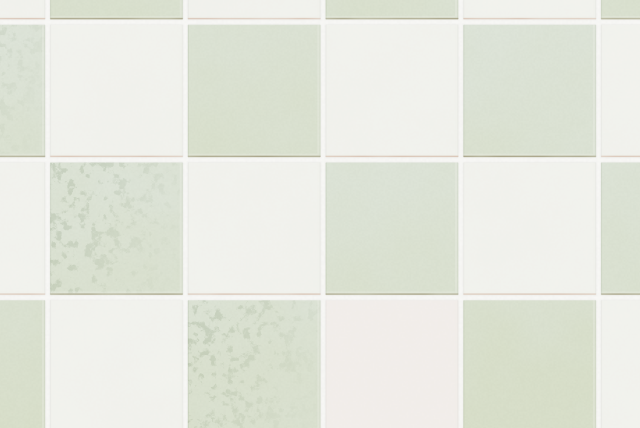
Give the GLSL for this pattern, as a Shadertoy shader.

```glsl
float hash(vec2 p) {
    p = fract(p * vec2(0.1031, 0.1137) + 0.217);
    p += dot(p, p.yx + 33.33);
    return fract((p.x + p.y) * p.x * 17.3);
}

float noise(vec2 p) {
    vec2 i = floor(p), f = fract(p);
    f = f * f * (3.0 - 2.0 * f);
    return mix(mix(hash(i), hash(i + vec2(1, 0)), f.x),
               mix(hash(i + vec2(0, 1)), hash(i + vec2(1, 1)), f.x), f.y);
}

float fbm(vec2 p) {
    float sum = 0.0, amp = 0.5;
    for (int i = 0; i < 4; i++) {
        sum += amp * noise(p);
        p = p * 2.03 + 17.1;
        amp *= 0.5;
    }
    return sum / 0.9375;
}

float roundedBox(vec2 p, vec2 halfSize, float radius) {
    vec2 d = abs(p) - halfSize + radius;
    return length(max(d, 0.0)) + min(max(d.x, d.y), 0.0) - radius;
}

// Soft line of a given half width around zero
float line(float x, float halfWidth, float aa) {
    return 1.0 - smoothstep(halfWidth - aa, halfWidth + aa, abs(x));
}

vec3 glaze(vec2 id, vec2 p, bool isGreen) {
    vec2 seed = id * 7.3 + 50.0;
    float cloud = fbm(p * 3.0 + seed * 3.0);
    float grain = noise((p + seed) * 90.0) - 0.5;
    if (!isGreen) {
        vec3 white = vec3(0.945, 0.947, 0.928) + 0.008 * (cloud - 0.5);
        // One tile fired with a faint blush
        white = mix(white, vec3(0.946, 0.930, 0.916), float(id == vec2(2.0)));
        return white + 0.004 * grain;
    }
    // Each green tile drifts from cool to warm towards its lower edge
    float warmth = 0.5 * hash(seed) + 0.45 * p.y + 0.5 * (cloud - 0.5) + 0.12 * id.y + 0.15;
    vec3 green = mix(vec3(0.862, 0.888, 0.842), vec3(0.842, 0.868, 0.785), clamp(warmth, 0.0, 1.0));
    // Mottled wear on a diagonal run of tiles, strongest at the upper left
    float worn = float(abs(id.y - id.x - 1.0) < 0.5);
    float patches = smoothstep(0.50, 0.72, fbm((p + seed) * 24.0));
    float reach = smoothstep(0.75, -0.55, p.x + 0.35 * p.y);
    green -= worn * patches * reach * vec3(0.075, 0.065, 0.08);
    return green + 0.012 * grain;
}

void mainImage(out vec4 fragColor, in vec2 fragCoord) {
    // Tile grid, rows counted downwards
    vec2 uv = fragCoord / iResolution.y;
    vec2 grid = (vec2(uv.x, 1.0 - uv.y) - vec2(0.1113, 0.0518)) / 0.3218;
    vec2 id = floor(grid);
    vec2 p = fract(grid) - 0.5;
    float aa = 0.9 / (iResolution.y * 0.3218);
    bool isGreen = mod(id.x + id.y, 2.0) > 0.5;

    // Grout with a soft relief
    vec3 color = vec3(0.968, 0.967, 0.958) + 0.012 * (noise(grid * 70.0 + 90.0) - 0.5);
    float d = roundedBox(p, vec2(0.482, 0.481), 0.008);
    color -= 0.035 * exp(-max(d, 0.0) * 160.0);

    // Glazed face with pale bevels on the right and bottom
    vec3 tile = glaze(id, p, isGreen);
    float bevel = max(smoothstep(0.455, 0.462, p.x), smoothstep(0.450, 0.460, p.y));
    tile = mix(tile, vec3(0.925, 0.930, 0.900), bevel * (isGreen ? 0.32 : 0.12));

    // Thin side shadows
    float sides = line(p.x + 0.479, 0.003, aa) + 0.8 * line(p.x - 0.478, 0.003, aa);
    tile -= sides * (isGreen ? vec3(0.075, 0.065, 0.08) : vec3(0.035));

    // Exposed clay along the lower edge, uneven in strength
    vec3 clay = isGreen ? vec3(0.66, 0.64, 0.53) : vec3(0.85, 0.77, 0.71);
    float uneven = 0.65 + 0.35 * noise(vec2(grid.x * 7.0 + 40.0, id.y + 20.0));
    tile = mix(tile, clay, uneven * line(p.y - 0.475, 0.0055, aa));

    color = mix(color, tile, 1.0 - smoothstep(-aa, aa, d));
    fragColor = vec4(color, 1.0);
}
```
